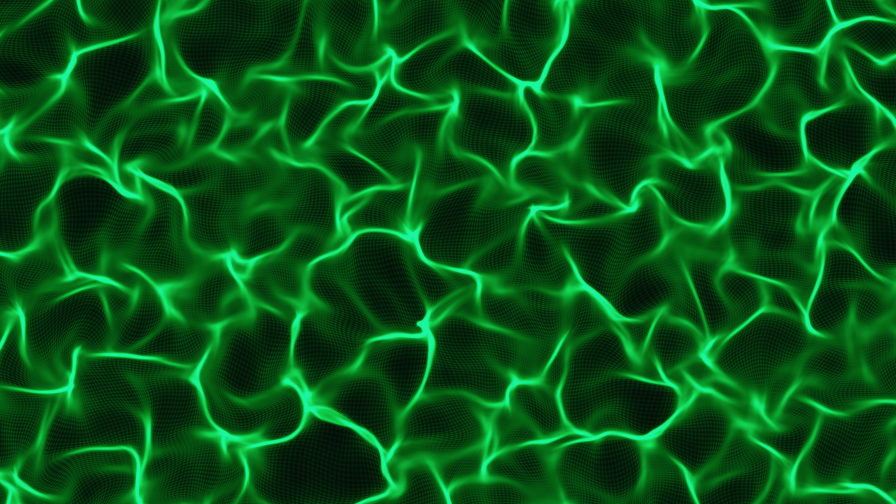
Write a WebGL 2 fragment shader that draws this background.

```glsl
#version 300 es
precision highp float;
// Glowing green web of light folds, cast by a fine particle sheet warped by noise.

uniform vec2 u_resolution;
out vec4 fragColor;

// Warp of the sheet (lengths in canvas heights)
const float WARP_FREQUENCY = 8.0;
const float WARP_AMOUNT = 0.098;
const float OCTAVE_FREQUENCY = 2.1;
const float OCTAVE_AMOUNT = 0.25;
const mat2 OCTAVE_TURN = mat2(0.8, 0.6, -0.6, 0.8);
const vec2 WARP_OFFSET = vec2(17.3, 41.7);

// Patches of the sheet gathered around each point
const float PATCH_SIZE = 0.0138;
const float PATCH_SPREAD = 0.56 * PATCH_SIZE;
const int PATCH_REACH = 6;
const float LINE_BLUR = 0.0016;

// Particle grain and exposure
const float GRAIN_SPACING = 0.0045;
const float GRAIN_CONTRAST = 0.42;
const float EXPOSURE = 0.52;
const float CONTRAST = 1.22;
const float PEAK = 0.96;

const vec3 VOID_COLOR = vec3(0.015, 0.0, 0.025);
const vec3 DEEP_GREEN = vec3(0.02, 0.39, 0.07);
const vec3 LEAF_GREEN = vec3(0.04, 0.59, 0.16);
const vec3 BRIGHT_GREEN = vec3(0.07, 0.84, 0.32);
const vec3 GLINT_COLOR = vec3(0.10, 0.96, 0.63);

const float TAU = 6.28319;

// A 2D vector field sample with its Jacobian
struct Field {
    vec2 value;
    mat2 slope;
};

// Four values in -1..1 for a lattice cell
vec4 hash(ivec2 cell) {
    uint h = uint(cell.x) * 374761u + uint(cell.y) * 668265u + 91193u;
    h = (h ^ (h >> 15)) * 739397u;
    h = (h ^ (h >> 13)) * 960691u;
    h ^= h >> 16;
    uvec4 bytes = uvec4(h, h >> 8, h >> 16, h >> 24) & 255u;
    return vec4(bytes) / 127.5 - 1.0;
}

// Two channels of gradient noise with analytic derivatives
Field gradientNoise(vec2 p) {
    vec2 cell = floor(p), f = p - cell;
    vec2 fade = f * f * f * (f * (f * 6.0 - 15.0) + 10.0);
    vec2 fadeSlope = 30.0 * f * f * (f - 1.0) * (f - 1.0);
    Field noise = Field(vec2(0.0), mat2(0.0));
    for (int k = 0; k < 4; k++) {
        ivec2 corner = ivec2(k & 1, k >> 1);
        vec2 side = vec2(corner);
        vec4 g = hash(ivec2(cell) + corner);
        vec2 v = vec2(dot(g.xy, f - side), dot(g.zw, f - side));
        vec2 w = mix(1.0 - fade, fade, side);
        vec2 weightSlope = (2.0 * side - 1.0) * fadeSlope * w.yx;
        float weight = w.x * w.y;
        noise.value += weight * v;
        noise.slope += weight * mat2(g.x, g.z, g.y, g.w) + outerProduct(v, weightSlope);
    }
    return noise;
}

// Where a sheet point lands, and how the sheet is stretched there
Field warpSheet(vec2 q) {
    Field sheet = Field(q, mat2(1.0));
    mat2 frame = OCTAVE_TURN * WARP_FREQUENCY;
    float amount = WARP_AMOUNT;
    for (int octave = 0; octave < 2; octave++) {
        Field noise = gradientNoise(frame * q + WARP_OFFSET);
        sheet.value += amount * noise.value;
        sheet.slope += amount * (noise.slope * frame);
        frame = OCTAVE_TURN * frame * OCTAVE_FREQUENCY;
        amount *= OCTAVE_AMOUNT;
    }
    return sheet;
}

// Linear step from 0 to 1
float ramp(float a, float b, float x) { return clamp((x - a) / (b - a), 0.0, 1.0); }

vec3 glowColor(float light) {
    vec3 color = mix(VOID_COLOR, DEEP_GREEN, ramp(0.0, 0.39, light));
    color = mix(color, LEAF_GREEN, ramp(0.39, 0.59, light));
    color = mix(color, BRIGHT_GREEN, ramp(0.59, 0.84, light));
    return mix(color, GLINT_COLOR, ramp(0.84, 0.96, light));
}

void main() {
    vec2 p = gl_FragCoord.xy / u_resolution.y;
    vec2 home = floor(p / PATCH_SIZE) + 0.5;

    // Sum the sheet patches, each a Gaussian stretched by the warp
    float density = 0.0;
    vec2 source = vec2(0.0);
    for (int j = -PATCH_REACH; j <= PATCH_REACH; j++)
    for (int i = -PATCH_REACH; i <= PATCH_REACH; i++) {
        vec2 q = (home + vec2(i, j)) * PATCH_SIZE;
        Field sheet = warpSheet(q);
        vec2 d = p - sheet.value;
        mat2 spread = PATCH_SPREAD * PATCH_SPREAD * (sheet.slope * transpose(sheet.slope))
            + mat2(LINE_BLUR * LINE_BLUR);
        float area = determinant(spread);
        float reach = (spread[1][1] * d.x * d.x - 2.0 * spread[0][1] * d.x * d.y
            + spread[0][0] * d.y * d.y) / area;
        float weight = PATCH_SIZE * PATCH_SIZE / (TAU * sqrt(area)) * exp(-0.5 * reach);
        density += weight;
        source += weight * q;
    }

    // Particle grain where the sheet is stretched thin
    source /= max(density, 0.0001);
    Field sheet = warpSheet(source);
    for (int k = 0; k < 2; k++) {
        if (determinant(sheet.slope) > 0.4) source += inverse(sheet.slope) * (p - sheet.value);
        sheet = warpSheet(source);
    }
    vec2 wave = cos(TAU * source / GRAIN_SPACING);
    float thin = smoothstep(0.9, 2.0, determinant(sheet.slope));
    density *= 1.0 + GRAIN_CONTRAST * thin * (wave.x + wave.y) * 0.5;

    float light = PEAK * (1.0 - exp(-EXPOSURE * pow(density, CONTRAST)));
    fragColor = vec4(glowColor(light), 1.0);
}
```
